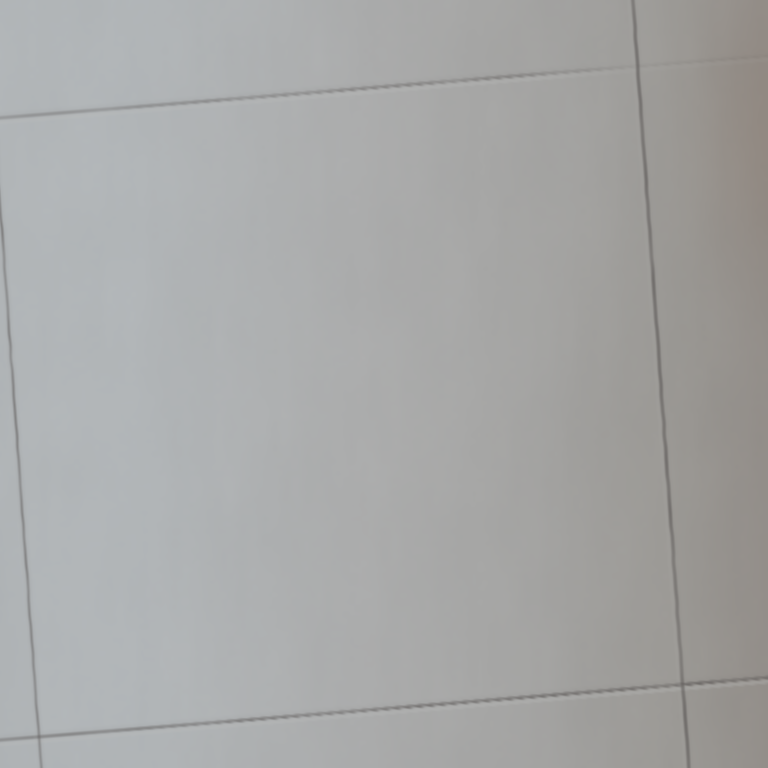
Give the GLSL for this texture, as a Shadertoy shader.

```glsl
const vec2 TILE_SIZE = vec2(0.8435, 0.81);
const vec2 GRID_ORIGIN = vec2(0.0535, 0.0365);
const vec2 GRID_SLANT = vec2(0.073, -0.0815);

const vec3 COOL_GREY = vec3(0.693, 0.709, 0.718);
const vec3 MID_GREY = vec3(0.668, 0.671, 0.671);
const vec3 DULL_GREY = vec3(0.636, 0.634, 0.627);
const vec3 WARM_GREY = vec3(0.605, 0.596, 0.580);
const vec3 SHADE_GREY = vec3(0.575, 0.556, 0.538);
const vec3 BROWN_GLOW = vec3(0.560, 0.510, 0.470);
const vec3 JOINT_DARK = vec3(0.360, 0.345, 0.340);
const vec3 EDGE_LIGHT = vec3(0.755, 0.760, 0.755);

float hash(vec2 p) {
    return fract(sin(dot(p, vec2(127.1, 311.7))) * 43758.5453);
}

float noise(vec2 p) {
    vec2 cell = floor(p);
    vec2 f = fract(p);
    f = f * f * (3.0 - 2.0 * f);
    float low = mix(hash(cell), hash(cell + vec2(1.0, 0.0)), f.x);
    float high = mix(hash(cell + vec2(0.0, 1.0)), hash(cell + 1.0), f.x);
    return mix(low, high, f.y);
}

float ramp(float from, float to, float x) {
    return clamp((x - from) / (to - from), 0.0, 1.0);
}

// Soft-edged line around zero distance
float stroke(float dist, float halfWidth, float blur) {
    return 1.0 - smoothstep(halfWidth - blur, halfWidth + blur, abs(dist));
}

// Light falling off from left to right
vec3 surfaceColour(vec2 uv) {
    float t = uv.x + 0.04 * (noise(uv * 5.0) - 0.5);
    vec3 colour = mix(COOL_GREY, MID_GREY, ramp(0.18, 0.48, t));
    colour = mix(colour, DULL_GREY, ramp(0.48, 0.72, t));
    colour = mix(colour, WARM_GREY, ramp(0.72, 0.89, t));
    colour = mix(colour, SHADE_GREY, ramp(0.89, 1.0, t));
    vec2 glowOffset = (uv - vec2(1.02, 0.82)) / vec2(0.10, 0.17);
    return mix(colour, BROWN_GLOW, 0.50 * exp(-dot(glowOffset, glowOffset)));
}

// Faint blotches and upright brush streaks
float surfaceWear(vec2 uv) {
    float blotch = noise(uv * vec2(17.0, 13.0)) - 0.5;
    float streak = noise(uv * vec2(70.0, 14.0)) - 0.5;
    float grain = noise(uv * 120.0) - 0.5;
    return 0.009 * blotch + 0.006 * streak + 0.003 * grain;
}

// Upright joint: thin and almost straight, fainter on the left
vec3 addUpright(vec3 colour, float dist, float line, vec2 uv, float blur) {
    float right = clamp(line, 0.0, 1.0);
    float waver = 0.0010 * (noise(vec2(line * 7.0, uv.y * 60.0)) - 0.5);
    float depth = mix(0.44, 0.52, right);
    depth *= 0.75 + 0.45 * noise(vec2(line + 3.0, uv.y * 30.0));
    float width = mix(0.0016, 0.0022, right);
    float d = dist + waver;
    colour = mix(colour, EDGE_LIGHT, 0.08 * stroke(d + 0.005, 0.002, 0.002));
    colour = mix(colour, JOINT_DARK, 0.07 * stroke(d, 0.004, 0.004));
    return mix(colour, JOINT_DARK, depth * stroke(d, width, blur));
}

// Level joint: twisted dark edge with a lit lip beneath
vec3 addLevel(vec3 colour, float dist, float line, vec2 uv, float blur) {
    float upper = clamp(line, 0.0, 1.0);
    float twist = sin(uv.x * 430.0 + dist * 600.0);
    float beaded = smoothstep(0.05, 0.45, uv.x);
    float fade = 1.0 - 0.80 * upper * smoothstep(0.66, 0.84, uv.x);
    float d = dist + 0.0006 * twist * beaded;
    float depth = mix(0.46, 0.29, upper) * fade;
    depth *= 1.0 + 0.20 * twist * beaded;
    depth *= 0.75 + 0.45 * noise(vec2(uv.x * 22.0, line));
    colour = mix(colour, EDGE_LIGHT, 0.30 * fade * stroke(d + 0.0055, 0.0024, 0.0024));
    colour = mix(colour, JOINT_DARK, 0.06 * fade * stroke(d, 0.005, 0.005));
    return mix(colour, JOINT_DARK, depth * stroke(d, 0.0021, blur));
}

void mainImage(out vec4 fragColor, in vec2 fragCoord) {
    vec2 uv = fragCoord / iResolution.xy;
    float blur = max(0.0020, 0.8 / iResolution.y);

    // Slanted tile grid: nearest joint and signed distance to it
    vec2 grid = (uv + GRID_SLANT * uv.yx - GRID_ORIGIN) / TILE_SIZE;
    vec2 line = floor(grid + 0.5);
    vec2 dist = (grid - line) * TILE_SIZE;

    vec3 colour = surfaceColour(uv) + surfaceWear(uv);
    colour += 0.006 * (hash(floor(grid) + 5.0) - 0.5);
    colour = addLevel(colour, dist.y, line.y, uv, blur);
    colour = addUpright(colour, dist.x, line.x, uv, blur);
    fragColor = vec4(colour, 1.0);
}
```
